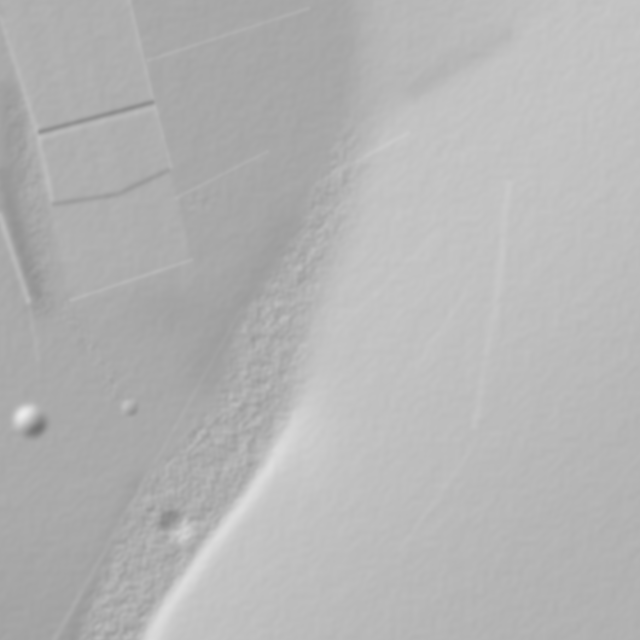
This texture map is drawn by a WebGL 2 fragment shader. Its source:

```glsl
#version 300 es
precision highp float;
// Grey shaded relief of a valley: flat fields on the left, a rough wooded scarp
// winding down the middle and a smooth bright slope on the right.
// Broad tones are blended along two splines, then lines, bumps and grain are added.

uniform vec2 u_resolution;
out vec4 fragColor;

const float FIELD_TONE = 0.655;
const float SCARP_TONE = 0.675;
const float SLOPE_TONE = 0.762;
const float SLOPE_FALL = 0.068;
const float CREST_GLOW = 0.085;
const float ROUGHNESS = 0.10;
const float GRAIN = 0.016;
const vec2 LIGHT = vec2(-0.707, 0.707);

// x positions of the scarp edges at nine even heights, top to bottom
const float SCARP_LEFT[9] = float[9](.557, .553, .510, .458, .380, .336, .228, .169, .124);
const float SCARP_RIGHT[9] = float[9](.573, .573, .560, .527, .484, .458, .395, .302, .224);

float spline(float edge[9], float y) {
  float t = clamp((1.0 - y) * 8.0, 0.0, 7.999);
  int i = int(t);
  float f = fract(t);
  float a = edge[max(i - 1, 0)], b = edge[i], c = edge[i + 1], d = edge[min(i + 2, 8)];
  return b + 0.5 * f * (c - a + f * (2.0*a - 5.0*b + 4.0*c - d + f * (3.0*(b - c) + d - a)));
}

float hash(vec2 p) {
  vec3 q = fract(p.xyx * 0.1031);
  q += dot(q, q.yzx + 33.33);
  return fract((q.x + q.y) * q.z);
}

float noise(vec2 p) {
  vec2 i = floor(p), f = fract(p);
  f = f * f * (3.0 - 2.0 * f);
  return mix(mix(hash(i), hash(i + vec2(1, 0)), f.x),
             mix(hash(i + vec2(0, 1)), hash(i + vec2(1, 1)), f.x), f.y);
}

// Noise terrain lit from the upper left
float relief(vec2 p, float scale) {
  vec2 q = p * scale;
  return noise(q - LIGHT * 0.35) - noise(q + LIGHT * 0.35);
}

float stroke(vec2 p, vec2 a, vec2 b, float width) {
  vec2 ab = b - a;
  vec2 d = p - a - ab * clamp(dot(p - a, ab) / dot(ab, ab), 0.0, 1.0);
  return exp(-dot(d, d) / (width * width));
}

float bend(vec2 p, vec2 a, vec2 b, vec2 c, float width) {
  return max(stroke(p, a, b, width), stroke(p, b, c, width));
}

float spot(vec2 p, vec2 center, vec2 size) {
  vec2 q = (p - center) / size;
  return exp(-dot(q, q));
}

// Lit side minus shaded side of a round mound
float mound(vec2 p, vec2 center, float radius) {
  vec2 q = (p - center) / radius;
  float r2 = dot(q, q);
  return dot(q, LIGHT) * exp(-r2 * r2 * 0.6);
}

float fieldTone(vec2 p) {
  float tone = FIELD_TONE + 0.012 * (1.0 - smoothstep(0.0, 0.5, p.x));
  tone -= 0.025 * (1.0 - smoothstep(0.0, 0.25, p.y));
  // Pale parcels between two slanted borders
  float west = 0.111 - 0.245 * (p.y - 0.531), east = 0.299 - 0.24 * (p.y - 0.596);
  float parcel = smoothstep(west - .008, west + .008, p.x) * (1.0 - smoothstep(east - .006, east + .006, p.x));
  parcel *= smoothstep(0.49, 0.62, p.y + 0.25 * (0.2 - p.x));
  tone += parcel * (0.022 + 0.012 * (noise(vec2((p.x + 0.24 * p.y) * 65.0, p.y * 4.0)) - 0.5));
  tone -= 0.12 * stroke(p, vec2(.063, .794), vec2(.238, .840), 0.0045);
  tone += 0.035 * stroke(p, vec2(.063, .785), vec2(.240, .831), 0.005);
  tone -= 0.065 * bend(p, vec2(.085, .681), vec2(.182, .696), vec2(.262, .733), 0.005);
  tone += 0.035 * stroke(p, vec2(.111, .531), vec2(.299, .594), 0.0035);
  tone += 0.03 * bend(p, vec2(.202, 1.0), vec2(.236, .857), vec2(.267, .740), 0.004);
  tone += 0.035 * bend(p, vec2(0, .974), vec2(.059, .792), vec2(.081, .688), 0.005);
  tone += 0.03 * stroke(p, vec2(.232, .906), vec2(.482, .987), 0.0035);
  tone += 0.03 * stroke(p, vec2(.276, .691), vec2(.417, .763), 0.0035);
  // Ditch and track at the left border
  tone -= 0.05 * bend(p, vec2(.013, .850), vec2(.022, .674), vec2(.062, .525), 0.022);
  tone -= 0.035 * stroke(p, vec2(0, .73), vec2(.05, .55), 0.012);
  tone += 0.08 * stroke(p, vec2(0, .663), vec2(.044, .531), 0.006);
  tone += 0.02 * stroke(p, vec2(.044, .531), vec2(.059, .440), 0.005);
  // Hollows beside the scarp and the long path
  tone -= 0.022 * spot(p, vec2(.267, .518), vec2(.06, .04));
  tone -= 0.035 * stroke(p, vec2(.46, .63), vec2(.33, .43), 0.045);
  tone -= 0.055 * stroke(p, vec2(.225, .235), vec2(.125, .0), 0.024);
  tone += 0.035 * stroke(p, vec2(.085, .0), vec2(.228, .251), 0.005);
  tone += 0.018 * stroke(p, vec2(.228, .251), vec2(.378, .518), 0.004);
  return tone;
}

float slopeTone(vec2 p) {
  float tone = SLOPE_TONE - SLOPE_FALL * smoothstep(0.0, 0.95, p.x - p.y);
  // Shadowed wedge near the top
  float across = dot(p - vec2(.638, .837), vec2(-.549, .836));
  tone -= 0.042 * smoothstep(-0.025, 0.03, across) * (1.0 - smoothstep(0.62, 0.95, p.x));
  tone -= 0.028 * stroke(p, vec2(.65, .855), vec2(.79, .943), 0.017);
  tone += 0.022 * bend(p, vec2(.794, .714), vec2(.777, .544), vec2(.742, .336), 0.007);
  tone += 0.014 * stroke(p, vec2(.736, .297), vec2(.625, .141), 0.005);
  tone += 0.012 * stroke(p, vec2(.684, .635), vec2(.521, .479), 0.005);
  tone += 0.012 * stroke(p, vec2(.729, .544), vec2(.651, .427), 0.005);
  return tone + 0.035 * spot(p, vec2(.475, .345), vec2(.045, .09));
}

void main() {
  vec2 p = gl_FragCoord.xy / u_resolution;
  float left = p.x - spline(SCARP_LEFT, p.y), right = p.x - spline(SCARP_RIGHT, p.y);
  float soft = mix(0.014, 0.045, smoothstep(0.2, 0.5, p.y));
  float inScarp = smoothstep(-0.018, 0.018, left);
  float onSlope = smoothstep(-soft, soft, right);
  float tone = mix(fieldTone(p), SCARP_TONE, inScarp);
  tone = mix(tone, slopeTone(p), onSlope);

  // Bright crest and its fading right flank
  float low = 1.0 - smoothstep(0.27, 0.40, p.y);
  tone += CREST_GLOW * low * exp(-pow((right - 0.012) / 0.018, 2.0));
  tone += 0.022 * low * onSlope * exp(-max(right, 0.0) * 9.0);
  tone += 0.025 * stroke(p, vec2(.495, .714), vec2(.638, .792), 0.004);

  // Rough ground, mounds and fine grain
  float rough = inScarp * (1.0 - onSlope) * (1.0 - smoothstep(0.72, 0.88, p.y));
  rough += 0.6 * bend(p, vec2(.03, .83), vec2(.06, .64), vec2(.065, .52), 0.022);
  rough += 0.6 * stroke(p, vec2(.104, .518), vec2(.202, .362), 0.016);
  rough += 0.7 * spot(p, vec2(.306, .684), vec2(.03, .016));
  tone += ROUGHNESS * rough * (0.6 * relief(p, 75.0) + 0.5 * relief(p + 3.7, 140.0));
  tone += 0.36 * mound(p, vec2(.047, .342), 0.021) + 0.05 * spot(p, vec2(.045, .345), vec2(.017));
  tone -= 0.20 * mound(p, vec2(.275, .180), 0.023);
  tone += 0.12 * mound(p, vec2(.203, .363), 0.011);
  tone += GRAIN * (relief(p, 110.0) + 0.6 * relief(p + 9.1, 45.0));
  fragColor = vec4(vec3(clamp(tone, 0.0, 1.0)), 1.0);
}
```
